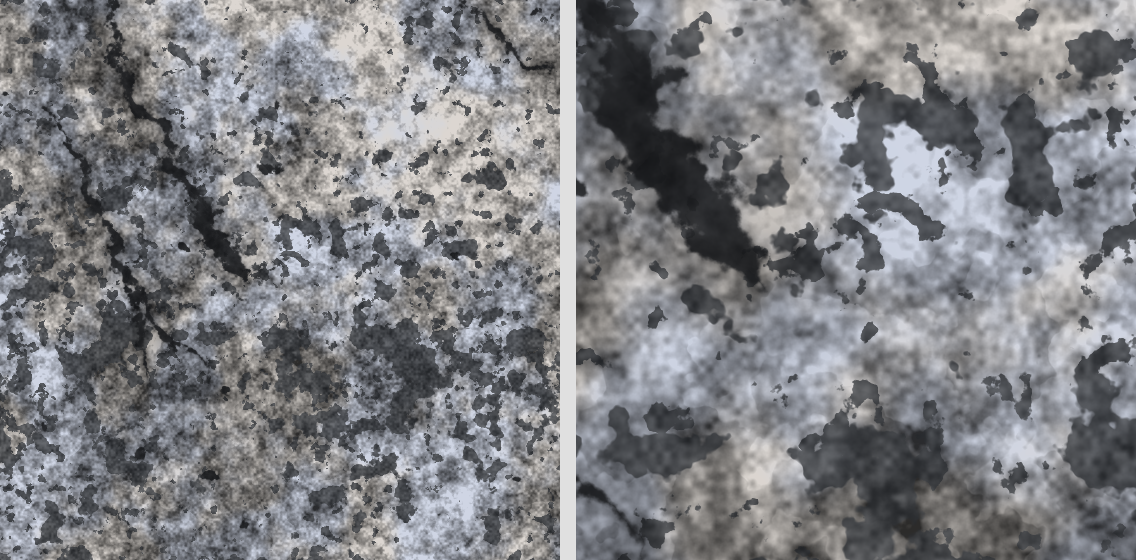
Left, the full canvas; right, a detail of the centre.
A Shadertoy shader for this texture:

```glsl
#define BASE_TONE 0.555
#define RELIEF 0.55
#define GRAIN 0.24
#define LICHEN_COVER 0.355
#define PALE_COVER 0.54
#define CRACK_WARP 0.055
#define PIT_COUNT 16
#define COOL_TINT vec3(0.965, 0.995, 1.065)
#define WARM_TINT vec3(1.025, 1.0, 0.975)
#define LICHEN_COLOR vec3(0.235, 0.245, 0.26)
#define CRACK_COLOR vec3(0.12, 0.125, 0.135)

// Crack paths: x, y, half width; zero width ends a path
const vec3 CRACKS[16] = vec3[16](
    vec3(0.195, 1.00, 0.004), vec3(0.205, 0.87, 0.006), vec3(0.285, 0.78, 0.008),
    vec3(0.335, 0.66, 0.008), vec3(0.415, 0.53, 0.017), vec3(0.46, 0.48, 0.0),
    vec3(0.085, 0.81, 0.003), vec3(0.16, 0.68, 0.007), vec3(0.22, 0.52, 0.007),
    vec3(0.28, 0.42, 0.005), vec3(0.40, 0.295, 0.0),
    vec3(0.83, 1.00, 0.005), vec3(0.91, 0.92, 0.005), vec3(1.00, 0.87, 0.0),
    vec3(0.255, 0.43, 0.007), vec3(0.27, 0.31, 0.0));

float hash(vec2 p) {
    vec3 q = fract(vec3(p.xyx) * 0.1031);
    q += dot(q, q.yzx + 33.33);
    return fract((q.x + q.y) * q.z);
}

float noise(vec2 p) {
    vec2 i = floor(p), f = fract(p);
    f = f * f * (3.0 - 2.0 * f);
    return mix(mix(hash(i), hash(i + vec2(1, 0)), f.x),
               mix(hash(i + vec2(0, 1)), hash(i + vec2(1, 1)), f.x), f.y);
}

float fbm(vec2 p) {
    float sum = 0.0, amp = 0.516;
    for (int i = 0; i < 5; i++) {
        sum += amp * noise(p);
        p = mat2(1.6, 1.2, -1.2, 1.6) * p + 17.3;
        amp *= 0.5;
    }
    return sum;
}

// x: distance to crack edge, y: distance to its centre line
vec2 crackDistance(vec2 p) {
    vec2 nearest = vec2(1.0);
    for (int i = 0; i < 15; i++) {
        vec3 a = CRACKS[i], b = CRACKS[i + 1];
        if (a.z == 0.0) continue;
        vec2 along = b.xy - a.xy;
        float t = clamp(dot(p - a.xy, along) / dot(along, along), 0.0, 1.0);
        float d = length(p - a.xy - along * t);
        nearest = min(nearest, vec2(d - mix(a.z, b.z, t), d));
    }
    return nearest;
}

float pitDistance(vec2 p) {
    float nearest = 1.0;
    for (int i = 0; i < PIT_COUNT; i++) {
        float id = float(i) + 1.0;
        vec2 center = vec2(hash(vec2(id, 3.7)), hash(vec2(id, 9.1)));
        float size = mix(0.003, 0.014, hash(vec2(id, 21.4)));
        nearest = min(nearest, length((p - center) * vec2(0.8, 1.1)) - size);
    }
    return nearest;
}

void mainImage(out vec4 fragColor, in vec2 fragCoord) {
    vec2 uv = fragCoord / iResolution.y;
    vec2 wobble = vec2(fbm(uv * 17.0), fbm(uv * 17.0 + 41.0)) - 0.5;
    vec2 p = uv + CRACK_WARP * wobble;

    // Pale slab at upper right, shaded ledge below it
    float slabEdge = min(p.x - 0.2 - (0.95 - p.y) * 0.55, p.y - 0.45 + 0.06 * p.x);
    float slab = smoothstep(-0.02, 0.05, slabEdge);
    float ledge = exp(-pow((p.y - 0.34) / 0.1, 2.0)) * smoothstep(0.35, 0.6, p.x);

    // Broad tone, bumps lit from the upper left, and fine grain
    float broad = fbm(uv * 4.0 + 5.0) - 0.5;
    float bumps = fbm(p * 13.0 + 60.0);
    float slope = fbm(p * 13.0 + vec2(59.82, 60.22)) - bumps;
    float fine = fbm(uv * 62.0 + 12.0) - 0.5;
    float speck = noise(uv * 235.0) - 0.5;
    float tone = BASE_TONE + 0.4 * broad + 0.35 * (bumps - 0.5) - RELIEF * slope;
    tone += 0.6 * fine + GRAIN * speck + mix(-0.035, 0.055, slab) - 0.07 * ledge;

    // Pale crust with ragged borders
    float crust = fbm(uv * 24.0 + 130.0) + 0.3 * broad;
    tone += 0.1 * smoothstep(PALE_COVER, PALE_COVER + 0.035, crust);

    float warmth = smoothstep(0.38, 0.62, fbm(uv * 9.0 + 210.0) + 0.08 * slab);
    vec3 color = clamp(tone, 0.17, 0.84) * mix(COOL_TINT, WARM_TINT, warmth);

    // Dark lichen, large lobes and small dots
    float cover = LICHEN_COVER + 0.35 * (fbm(uv * 5.0 + 300.0) - 0.5);
    cover += 0.055 * ledge - 0.045 * slab;
    float lobes = 1.0 - smoothstep(cover - 0.01, cover + 0.025, fbm(uv * 25.0 + 75.0));
    float dots = 1.0 - smoothstep(cover - 0.03, cover + 0.005, fbm(uv * 55.0 + 180.0));
    vec3 lichen = LICHEN_COLOR + 0.2 * fine + 0.12 * speck;
    color = mix(color, lichen, 0.85 * max(lobes, dots));

    // Cracks with soft shade, and pits
    vec2 crack = crackDistance(p);
    float ragged = 0.02 * fine + 0.004 * speck;
    color *= 1.0 - 0.36 * exp(-crack.y / 0.02);
    float gap = 1.0 - smoothstep(-0.003, 0.003, crack.x + ragged);
    float pit = 1.0 - smoothstep(-0.002, 0.003, pitDistance(p) + ragged);
    color = mix(color, CRACK_COLOR + 0.12 * fine, 0.9 * max(gap, pit));

    fragColor = vec4(clamp(color, 0.0, 1.0), 1.0);
}
```
